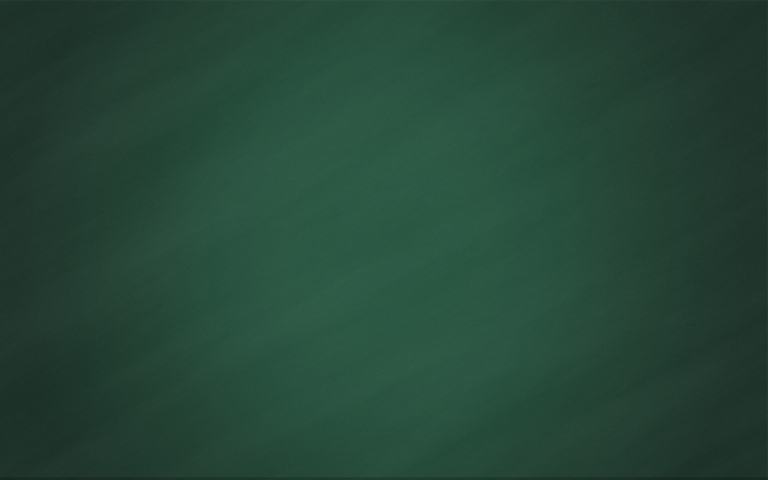
A WebGL 1 fragment shader for this texture:

```glsl
precision highp float;
// Green chalkboard with a soft vignette and slanted, wiped chalk smears.

#define BOARD_LIT vec3(0.172, 0.348, 0.268)
#define BOARD_DARK vec3(0.122, 0.203, 0.167)
#define CHALK_TINT vec3(0.95, 1.0, 0.97)
#define VIGNETTE_SCALE vec2(1.22, 1.06)
#define VIGNETTE_RANGE vec2(0.16, 1.05)
#define WIPE_ANGLE 0.51
#define STREAK_SCALE vec2(1.5, 8.5)
#define STREAK_GAIN 0.036
#define SMEAR_GAIN 0.013
#define GRAIN_GAIN 0.012
#define RIM_WIDTH 0.004

uniform vec2 u_resolution;

vec2 hashGradient(vec2 cell) {
  vec2 h = vec2(dot(cell, vec2(127.1, 311.7)), dot(cell, vec2(269.5, 183.3)));
  return fract(sin(h) * 43758.5) * 2.0 - 1.0;
}

float gradientNoise(vec2 p) {
  vec2 cell = floor(p);
  vec2 f = fract(p);
  vec2 w = f * f * f * (f * (f * 6.0 - 15.0) + 10.0);
  float a = dot(hashGradient(cell), f);
  float b = dot(hashGradient(cell + vec2(1.0, 0.0)), f - vec2(1.0, 0.0));
  float c = dot(hashGradient(cell + vec2(0.0, 1.0)), f - vec2(0.0, 1.0));
  float d = dot(hashGradient(cell + 1.0), f - 1.0);
  return mix(mix(a, b, w.x), mix(c, d, w.x), w.y);
}

float layeredNoise(vec2 p) {
  float sum = 0.0;
  float gain = 0.5;
  for (int i = 0; i < 4; i++) {
    sum += gain * gradientNoise(p);
    p = p * 2.03 + vec2(17.3, 9.1);
    gain *= 0.55;
  }
  return sum;
}

// Turns board space so that x runs along the wiping strokes.
vec2 alongWipe(vec2 p) {
  float c = cos(WIPE_ANGLE);
  float s = sin(WIPE_ANGLE);
  return vec2(c * p.x + s * p.y, c * p.y - s * p.x);
}

// Soft elongated patch, aligned with the strokes.
float smear(vec2 p, vec2 center, vec2 radius) {
  vec2 q = alongWipe(p - center) / radius;
  return exp(-dot(q, q));
}

void main() {
  vec2 p = (gl_FragCoord.xy - 0.5 * u_resolution) / u_resolution.y;
  vec2 halfSize = vec2(0.5 * u_resolution.x / u_resolution.y, 0.5);

  // Board lighting
  float falloff = smoothstep(VIGNETTE_RANGE.x, VIGNETTE_RANGE.y, length(p * VIGNETTE_SCALE));
  vec3 color = mix(BOARD_LIT, BOARD_DARK, falloff);

  // Warped wiping streaks, with some crisper stroke borders
  vec2 q = alongWipe(p);
  q.y += 0.015 * gradientNoise(p * 2.6 + 4.0);
  float streaks = layeredNoise(q * STREAK_SCALE + 31.0);
  float strokes = smoothstep(-0.10, 0.10, layeredNoise(q * vec2(1.9, 11.0) + 57.0)) - 0.5;
  color += CHALK_TINT * STREAK_GAIN * (streaks + 0.20 * strokes);

  // Chalk residue
  vec2 w = p + 0.02 * vec2(gradientNoise(p * 6.0), gradientNoise(p * 6.0 + 20.0));
  float residue = smear(w, vec2(-0.33, 0.15), vec2(0.18, 0.040));
  residue += 0.9 * smear(w, vec2(-0.57, 0.23), vec2(0.22, 0.055));
  residue += 0.5 * smear(w, vec2(0.03, 0.18), vec2(0.30, 0.055));
  residue += 1.0 * smear(w, vec2(-0.58, -0.04), vec2(0.24, 0.055));
  residue += 1.0 * smear(w, vec2(0.16, -0.29), vec2(0.22, 0.045));
  residue += 1.1 * smear(w, vec2(0.55, 0.25), vec2(0.20, 0.060));
  residue += 0.9 * smear(w, vec2(0.58, -0.20), vec2(0.22, 0.055));

  // Cleaner, darker patches
  float wiped = 0.8 * smear(w, vec2(-0.38, 0.27), vec2(0.24, 0.045));
  wiped += 0.6 * smear(w, vec2(0.41, 0.20), vec2(0.18, 0.050));
  wiped += 0.8 * smear(w, vec2(-0.38, -0.16), vec2(0.26, 0.040));
  wiped += 0.4 * smear(w, vec2(0.28, 0.01), vec2(0.24, 0.040));
  wiped += 0.9 * smear(w, vec2(0.20, -0.40), vec2(0.26, 0.045));
  wiped += 0.5 * smear(w, vec2(-0.70, -0.33), vec2(0.20, 0.055));
  wiped += 0.5 * smear(w, vec2(0.68, 0.42), vec2(0.22, 0.055));
  color += SMEAR_GAIN * (CHALK_TINT * residue - vec3(1.0, 0.75, 0.85) * wiped);

  // Fine slate grain, turned with the strokes
  float grain = gradientNoise(q * vec2(150.0, 190.0)) + 0.5 * gradientNoise(q * vec2(35.0, 110.0));
  color += GRAIN_GAIN * grain;

  // Thin shaded foot and faint light rim on the top and right
  float pixel = 1.0 / u_resolution.y;
  float foot = 1.0 - smoothstep(RIM_WIDTH, RIM_WIDTH + 1.5 * pixel, p.y + halfSize.y);
  float rimGap = min(halfSize.y - p.y, halfSize.x - p.x);
  float rim = 1.0 - smoothstep(0.0, RIM_WIDTH, rimGap);
  color = color * (1.0 - 0.2 * foot) + 0.03 * rim;

  gl_FragColor = vec4(clamp(color, 0.0, 1.0), 1.0);
}
```
